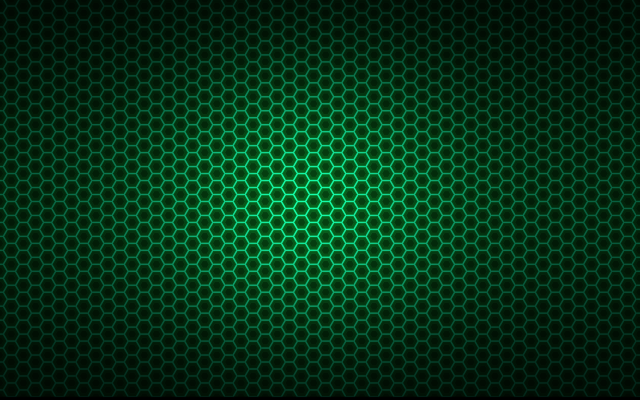
Write a Shadertoy shader that draws this pattern.

```glsl
// Glowing green honeycomb mesh, lit from the centre and fading to dark edges.

const float CELL = 0.0349;                    // cell height, in canvas heights
const vec2 LATTICE_ORIGIN = vec2(0.784, 0.601);
const vec2 LIGHT_CENTER = vec2(0.765, 0.500);
const vec3 FILL_COLOR = vec3(0.025, 0.330, 0.085);
const vec3 CORE_COLOR = vec3(0.020, 0.250, 0.065);
const vec3 HALO_COLOR = vec3(0.025, 0.300, 0.170);
const vec3 LINE_COLOR = vec3(0.080, 0.950, 0.640);
const vec3 RING_COLOR = vec3(0.070, 0.420, 0.160);

// Offset from the nearest centre of a flat-topped hexagon lattice.
vec2 hexOffset(vec2 q) {
    vec2 period = vec2(1.7320508, 1.0);
    vec2 a = mod(q + 0.5 * period, period) - 0.5 * period;
    vec2 b = mod(q, period) - 0.5 * period;
    return dot(a, a) < dot(b, b) ? a : b;
}

// Hexagonal radius: zero at the centre, one half on the cell border.
float hexRadius(vec2 q) {
    q = abs(q);
    return max(q.y, dot(q, vec2(0.8660254, 0.5)));
}

float gaussian(float x, float width) {
    return exp(-x * x / (width * width));
}

float stroke(float dist, float halfWidth, float blur) {
    return 1.0 - smoothstep(halfWidth - blur, halfWidth + blur, dist);
}

// A round central glow on top of a wide horizontal band.
float lighting(vec2 p) {
    vec2 d = p - LIGHT_CENTER;
    float band = gaussian(d.y, 0.36) * mix(0.65, 1.0, gaussian(d.x, 0.75));
    float glow = gaussian(length(d * vec2(0.92, 1.0)), 0.32);
    return 0.10 + 0.37 * band + 0.58 * glow;
}

// Cell interior, its small inner hexagon, and the luminous border.
vec3 honeycomb(vec2 q, float pixel) {
    float radius = hexRadius(hexOffset(q));
    float edge = 0.5 - radius;
    float blur = 0.6 * pixel;
    vec3 color = mix(FILL_COLOR, CORE_COLOR, stroke(radius, 0.25, blur));
    color = mix(color, RING_COLOR, 0.45 * stroke(abs(radius - 0.26), 0.025, blur));
    color += HALO_COLOR * exp(-edge / 0.075);
    return mix(color, LINE_COLOR, stroke(edge, 0.05, blur));
}

void mainImage(out vec4 fragColor, in vec2 fragCoord) {
    vec2 p = fragCoord / iResolution.y;
    float pixel = 1.0 / iResolution.y;
    vec3 color = honeycomb((p - LATTICE_ORIGIN) / CELL, pixel / CELL);
    color *= lighting(p);

    // Thin black strip along the bottom.
    color *= smoothstep(0.008 - pixel, 0.008 + pixel, p.y);
    fragColor = vec4(color, 1.0);
}
```
